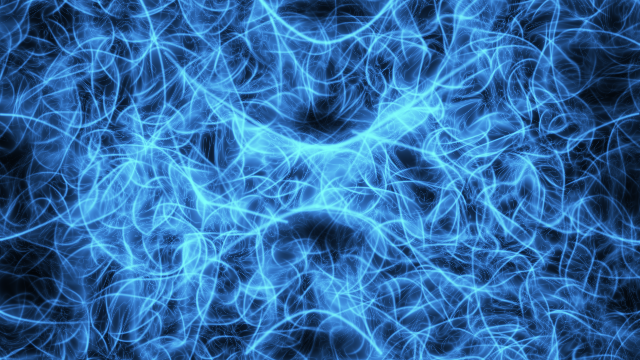
A Shadertoy shader for this background:

```glsl
const vec2 CENTER = vec2(0.889, 0.509);   // pivot of the half-turn symmetry
const float BASE_DENSITY = 0.37;
const float EXPOSURE = 1.5;
const float CONTRAST = 1.15;
const float WISP_GAIN = 1.05;
const float ARC_GAIN = 1.2;
const float LINE_WIDTH = 0.003;
const int CURVE_STEPS = 10;
const int WISP_OCTAVES = 6;
const int ARC_LAYERS = 4;

vec2 hash2(vec2 p) {
    vec3 h = fract(p.xyx * vec3(0.1031, 0.1030, 0.0973));
    h += dot(h, h.yzx + 33.33);
    return fract((h.xx + h.yz) * h.zy);
}
float noise(vec2 p) {
    vec2 i = floor(p), f = fract(p);
    f = f * f * (3.0 - 2.0 * f);
    float low = mix(hash2(i).x, hash2(i + vec2(1, 0)).x, f.x);
    float high = mix(hash2(i + vec2(0, 1)).x, hash2(i + vec2(1, 1)).x, f.x);
    return mix(low, high, f.y);
}
float blob(vec2 p, vec2 center, vec2 radius) {
    vec2 v = (p - center) / radius;
    return exp(-dot(v, v));
}
// Glowing quadratic curve from a to c, dimming toward c by fade
float strand(vec2 p, vec2 a, vec2 b, vec2 c, float thickness, float fade) {
    float nearest = 1e3, along = 0.0;
    vec2 start = a;
    for (int i = 1; i <= CURVE_STEPS; i++) {
        float t = float(i) / float(CURVE_STEPS);
        vec2 end = mix(mix(a, b, t), mix(b, c, t), t);
        vec2 v = p - start, e = end - start;
        float h = clamp(dot(v, e) / dot(e, e), 0.0, 1.0), d = length(v - e * h);
        if (d < nearest) { nearest = d; along = t + (h - 1.0) / float(CURVE_STEPS); }
        start = end;
    }
    float w = max(thickness * LINE_WIDTH, 0.7 / iResolution.y);
    return (exp(-nearest * nearest / (w * w)) + 0.26 * exp(-nearest / (5.0 * w))) * (1.0 - fade * along);
}
// Sheet of light hanging below the rim of the central bowl
float sheet(vec2 q) {
    float depth = 0.083 + pow(abs(q.x), 1.65) - q.y;
    return smoothstep(-0.003, 0.006, depth) * exp(-max(depth, 0.0) / 0.045 - 9.0 * q.x * q.x);
}
// Main folds of one half: central bowl, side hook, outer bowl, side strands
float folds(vec2 q) {
    vec2 rim = vec2(0.01, 0.083), knot = vec2(-0.32, -0.065), bend = vec2(-0.43, 0.2);
    float s = strand(q, rim, vec2(-0.16, 0.09), vec2(-0.426, 0.34), 1.5, 0.6);
    s += 1.1 * strand(q, rim, vec2(0.13, 0.09), vec2(0.454, 0.352), 1.8, 0.6);
    s += 0.5 * strand(q, vec2(0.07, -0.08), vec2(0.0, 0.02), vec2(-0.12, 0.15), 1.0, 0.6);
    s += 0.9 * strand(q, knot, vec2(-0.36, -0.03), vec2(-0.425, 0.165), 1.3, 0.7);
    s += 0.9 * strand(q, knot, vec2(-0.24, -0.09), vec2(-0.09, -0.125), 1.3, 0.3);
    s += 0.5 * strand(q, knot, vec2(-0.33, -0.2), vec2(-0.4, -0.3), 1.0, 0.9);
    s += 0.9 * strand(q, vec2(-0.17, 0.49), vec2(0.015, 0.26), vec2(0.2, 0.49), 1.4, 0.1);
    s += 0.4 * strand(q, vec2(-0.16, 0.48), vec2(0.02, 0.04), vec2(0.2, 0.48), 1.0, 0.2);
    s += 0.6 * strand(q, vec2(-0.14, 0.44), vec2(-0.1, 0.33), vec2(-0.115, 0.2), 1.0, 0.7);
    s += 0.65 * strand(q, vec2(-0.5, 0.49), vec2(-0.42, 0.33), bend, 1.0, 0.4);
    s += 0.45 * strand(q, bend, vec2(-0.51, 0.04), vec2(-0.41, -0.08), 1.0, 0.4);
    s += 0.7 * strand(q, vec2(-0.889, 0.175), vec2(-0.74, 0.17), vec2(-0.56, 0.02), 1.0, 0.9);
    s += 0.7 * strand(q, vec2(-0.889, -0.17), vec2(-0.72, -0.14), vec2(-0.64, -0.04), 1.0, 0.9);
    return s + 0.6 * strand(q, vec2(-0.889, -0.37), vec2(-0.8, -0.42), vec2(-0.6, -0.4), 1.0, 0.9);
}
// Broad light and dark regions
float density(vec2 q) {
    float light = BASE_DENSITY, shade = 1.0;
    for (float side = -1.0; side < 2.0; side += 2.0) {
        vec2 r = q * side;
        light += 0.28 * blob(r, vec2(-0.15, 0.06), vec2(0.15, 0.11));
        light += 0.18 * blob(r, vec2(-0.5, 0.0), vec2(0.2, 0.2));
        light += 0.2 * blob(r, vec2(0.3, 0.2), vec2(0.18, 0.12));
        shade *= 1.0 - 0.9 * blob(r, vec2(0.0, 0.15), vec2(0.12, 0.06));
        shade *= 1.0 - 0.75 * blob(r, vec2(0.01, 0.46), vec2(0.14, 0.06));
        shade *= 1.0 - 0.65 * blob(r, vec2(-0.27, 0.0), vec2(0.055, 0.07));
        shade *= 1.0 - 0.65 * blob(r, vec2(-0.79, -0.28), vec2(0.13, 0.14));
        shade *= 1.0 - 0.65 * blob(r, vec2(-0.86, 0.03), vec2(0.11, 0.1));
    }
    return light * shade * mix(1.0, 0.55, smoothstep(0.6, 0.89, abs(q.x)));
}
// Warped ridged noise
float wisps(vec2 p) {
    float sum = 0.0, amp = 0.65;
    for (int i = 0; i < WISP_OCTAVES; i++, amp *= 0.84) {
        p += 0.55 * vec2(noise(p + 17.3), noise(p + 41.7));
        sum += amp * pow(1.0 - abs(2.0 * noise(p) - 1.0), 7.0);
        p = mat2(1.36, 1.04, -1.04, 1.36) * p + 9.1;
    }
    return sum;
}
// Scattered arcs with a soft veil on their inner side
float arcs(vec2 p) {
    float sum = 0.0, scale = 3.6;
    for (int layer = 0; layer < ARC_LAYERS; layer++, scale *= 1.6) {
        vec2 g = p * scale + float(layer) * 23.7;
        float width = scale * max(0.9 * LINE_WIDTH, 0.6 / iResolution.y);
        for (int k = 0; k < 9; k++) {
            vec2 id = floor(g) + vec2(k % 3 - 1, k / 3 - 1);
            vec2 v = g - id - hash2(id), rnd = hash2(id + 71.3);
            float angle = 6.2832 * rnd.x, radius = 0.7 + 1.6 * rnd.y;
            float d = length(v - radius * vec2(cos(angle), sin(angle))) - radius;
            float veil = 0.35 * exp(d < 0.0 ? 7.0 * d : -d / width);
            sum += smoothstep(1.0, 0.1, length(v)) * (0.8 * exp(-d * d / (width * width)) + veil);
        }
    }
    return sum;
}
void mainImage(out vec4 fragColor, in vec2 fragCoord) {
    vec2 p = fragCoord / iResolution.xy * vec2(16.0 / 9.0, 1.0), q = p - CENTER;
    vec2 sway = vec2(noise(p * 9.0), noise(p * 9.0 + 31.0)) - 0.5, bent = q + 0.012 * sway;
    float detail = 0.15 + WISP_GAIN * wisps(p * 6.0) + ARC_GAIN * arcs(p + 0.04 * sway);
    float glow = (density(q) + 0.35 * sheet(q) + 0.15 * sheet(-q)) * detail + 0.45 * sheet(q);
    glow += folds(bent) + 0.75 * folds(-bent) + 0.4 * blob(q, vec2(0.21, 0.16), vec2(0.07, 0.05));
    // Navy to cyan ramp, blue saturating first
    float green = 1.0 - exp(-EXPOSURE * pow(glow, CONTRAST));
    float blue = 1.78 * green / pow(1.0 + pow(1.8 * green, 5.0), 0.2);
    fragColor = vec4(green * (0.38 + 0.12 * green), green, blue, 1.0);
}
```
